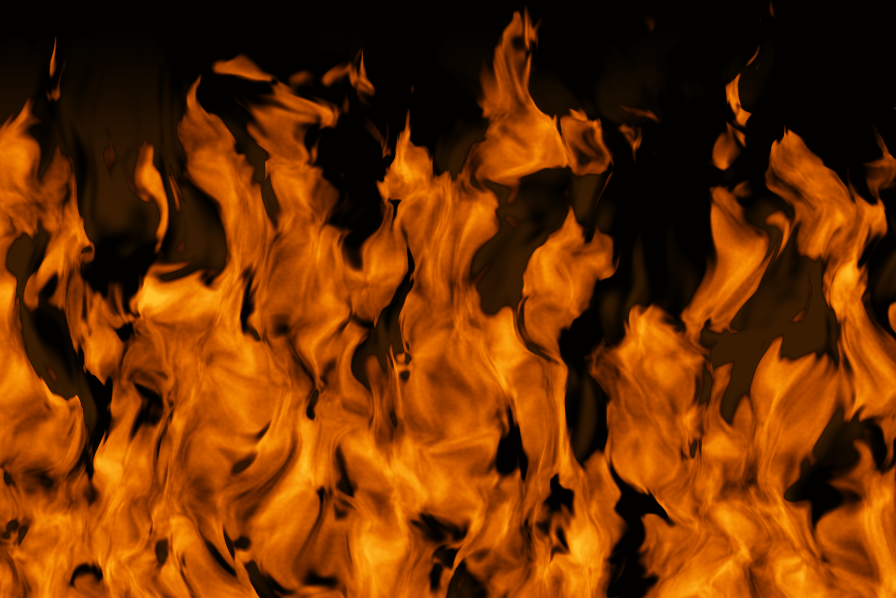
Reproduce this texture procedurally as a Shadertoy shader.

```glsl
// Draws a wall of orange flames licking upward into a black night.

const float TAU = 6.28318;
const vec3 NIGHT = vec3(0.012, 0.004, 0.0);
const vec3 EMBER = vec3(0.24, 0.085, 0.0);
const vec3 RUST = vec3(0.47, 0.17, 0.0);
const vec3 ORANGE = vec3(0.68, 0.27, 0.0);
const vec3 AMBER = vec3(0.86, 0.385, 0.0);
const vec3 GOLD = vec3(0.96, 0.54, 0.01);
const vec3 YELLOW = vec3(1.0, 0.74, 0.16);
const vec3 SMOKE = vec3(0.22, 0.105, 0.004);

// Unit gradient of a lattice cell
vec2 cellGradient(vec2 cell) {
    float turn = fract(sin(dot(cell, vec2(127.1, 311.7))) * 43758.5);
    return vec2(cos(TAU * turn), sin(TAU * turn));
}

float gradientNoise(vec2 p) {
    vec2 i = floor(p);
    vec2 f = p - i;
    vec2 u = f * f * f * (f * (f * 6.0 - 15.0) + 10.0);
    vec2 e = vec2(1.0, 0.0);
    float a = dot(cellGradient(i), f);
    float b = dot(cellGradient(i + e.xy), f - e.xy);
    float c = dot(cellGradient(i + e.yx), f - e.yx);
    float d = dot(cellGradient(i + e.xx), f - e.xx);
    return mix(mix(a, b, u.x), mix(c, d, u.x), u.y);
}

float fbm(vec2 p, int octaves, float gain) {
    float sum = 0.0;
    float amplitude = 1.0;
    for (int i = 0; i < octaves; i++) {
        sum += amplitude * gradientNoise(p);
        p = p * 2.03 + vec2(17.3, 9.7);
        amplitude *= gain;
    }
    return sum;
}

// Bends space so that straight features curl
vec2 curl(vec2 p, vec2 scale, float strength, float seed) {
    float dx = gradientNoise(p * scale + seed);
    float dy = gradientNoise(p * scale + seed + vec2(31.7, 12.4));
    return p + strength * vec2(dx, dy);
}

// Positive inside the flames, negative in the gaps
float flameBody(vec2 p, float height) {
    float bias = 0.40 - 0.58 * height - 1.5 * max(height - 0.75, 0.0);
    float columns = cos(TAU * (p.x - 0.4) / 0.44);
    columns *= 0.04 + 0.15 * smoothstep(0.0, 0.6, height);
    float tongues = 0.5 * gradientNoise(p * vec2(3.3, 1.7) + 4.6);
    tongues += 0.95 * fbm(p * vec2(9.5, 5.0) + 21.3, 4, 0.55);
    return bias + columns + tongues;
}

// Ridges run like bright threads through the fire
float threads(vec2 p) {
    return max(1.0 - 4.0 * abs(gradientNoise(p)), 0.0);
}

float flameHeat(vec2 p, float body, float height) {
    float folds = fbm(p * vec2(13.0, 6.5) + 53.1, 4, 0.62);
    float veins = threads(p * vec2(15.0, 7.5) + 71.9);
    veins += 0.6 * threads(p * vec2(30.0, 14.0) + 37.2);
    float core = 0.45 * clamp(body, 0.0, 0.5);
    return 0.52 + core + 0.6 * folds + 0.13 * (veins - 0.6) - 0.1 * (height - 0.4);
}

vec3 fireColor(float heat) {
    float h = heat * 5.0;
    vec3 color = mix(NIGHT, EMBER, clamp(h, 0.0, 1.0));
    color = mix(color, RUST, clamp(h - 1.0, 0.0, 1.0));
    color = mix(color, ORANGE, clamp(h - 2.0, 0.0, 1.0));
    color = mix(color, AMBER, clamp(h - 3.0, 0.0, 1.0));
    color = mix(color, GOLD, clamp(h - 4.0, 0.0, 1.0));
    return mix(color, YELLOW, clamp(0.7 * (h - 5.0), 0.0, 1.0));
}

// Dim olive haze hanging in patches in the gaps
float smokeAmount(vec2 p, float height) {
    float cloud = fbm(p * vec2(5.0, 2.8) + 91.4, 4, 0.55);
    float wisps = fbm(p * vec2(24.0, 9.0) + 13.8, 2, 0.6);
    float fade = 1.0 - smoothstep(0.65, 1.0, height);
    return fade * smoothstep(-0.12, 0.4, cloud + 0.35 * wisps);
}

void mainImage(out vec4 fragColor, in vec2 fragCoord) {
    vec2 p = fragCoord / iResolution.y;

    // Large sway, then smaller licks
    vec2 swayed = curl(p, vec2(4.0, 3.2), 0.10, 5.2);
    vec2 licked = curl(swayed, vec2(11.0, 8.5), 0.045, 44.6);
    vec2 frayed = curl(licked, vec2(26.0, 17.0), 0.02, 67.5);

    // Flame edges vary from crisp to blurred
    float body = flameBody(frayed, p.y);
    float blur = 0.16 + 0.2 * gradientNoise(p * vec2(7.0, 5.0) + 83.7);
    float cover = smoothstep(-0.06, max(blur, 0.06), body);
    float heat = flameHeat(frayed, body, p.y);
    float grain = 0.05 * gradientNoise(p * 140.0);

    vec3 color = fireColor(cover * (heat + grain));
    vec3 haze = SMOKE * smokeAmount(licked, p.y);
    color = max(color, haze * (1.0 - cover));
    fragColor = vec4(color, 1.0);
}
```
